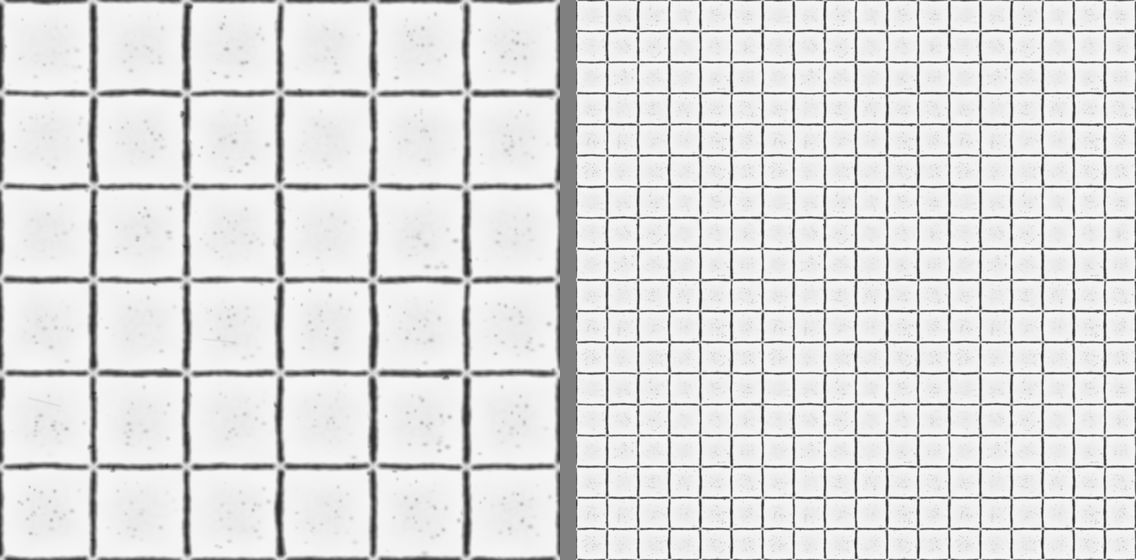
Left, the tile; right, the same tile 3 across and 3 down.
Give the GLSL for this pattern, as a three.js fragment shader.

```glsl
varying vec2 vUv;

#define COUNT 6.0
#define SEAM_V 0.030
#define SEAM_H 0.024
#define SOFTNESS 0.034
#define WOBBLE 0.022
#define ROUGHNESS 0.008
#define SPECKS 34
#define SPECK_STRENGTH 0.27
#define EDGE_TONE 0.958
#define CENTRE_TONE 0.922
#define SEAM_TONE 0.19

float hash(vec2 p) {
  vec3 q = fract(vec3(p.xyx) * 0.1031);
  q += dot(q, q.yzx + 33.33);
  return fract((q.x + q.y) * q.z);
}

// Gradient noise that wraps after a whole number of cells
float corner(vec2 cell, vec2 offset, float period) {
  float angle = 6.2832 * hash(mod(cell, period) + 3.7);
  return dot(vec2(cos(angle), sin(angle)), offset);
}

float noise(vec2 p, float period) {
  vec2 i = floor(p), f = fract(p);
  vec2 u = f * f * f * (f * (f * 6.0 - 15.0) + 10.0);
  vec2 e = vec2(1.0, 0.0);
  float low = mix(corner(i, f, period), corner(i + e.xy, f - e.xy, period), u.x);
  float high = mix(corner(i + e.yx, f - e.yx, period), corner(i + e.xx, f - e.xx, period), u.x);
  return mix(low, high, u.y);
}

float tileNoise(vec2 p, float frequency) {
  return noise(p * frequency, COUNT * frequency);
}

// Ink of the seams running along y, fading out near each crossing
float seam(vec2 p, float halfWidth, float gap, float seed) {
  float line = floor(p.x + 0.5);
  float id = mod(line, COUNT) + seed * COUNT;
  float segment = hash(vec2(id + 31.0, mod(floor(p.y), COUNT) + 17.0));
  float bend = WOBBLE * noise(vec2(id, p.y * 2.0 + 0.5), COUNT * 2.0);
  float swell = mix(0.82, 1.18, segment) + 0.45 * noise(vec2(id, p.y * 4.0 + 0.3), COUNT * 4.0);
  float chip = 0.024 * smoothstep(0.38, 0.62, tileNoise(p, 7.0));
  float d = abs(p.x - line - bend) + ROUGHNESS * tileNoise(p, 14.0);
  float w = halfWidth * swell + chip;
  float ink = 1.0 - smoothstep(w - SOFTNESS, w + SOFTNESS, d);
  float end = 0.5 - abs(fract(p.y) - 0.5);
  float fade = smoothstep(gap - 0.04, gap + 0.04, end + 0.02 * tileNoise(p, 9.0));
  return ink * mix(0.16, 1.0, fade);
}

// Small blurred pits, denser towards the middle of the tile
float specks(vec2 q, vec2 id) {
  float amount = mix(0.4, 1.0, hash(id + 51.0));
  float ink = 0.0;
  for (int i = 0; i < SPECKS; i++) {
    vec2 key = id + float(i) * vec2(7.31, 11.17);
    vec2 a = vec2(hash(key + 1.3), hash(key + 5.9));
    vec2 b = vec2(hash(key + 9.1), hash(key + 14.7));
    vec2 d = q - (0.06 + 0.44 * (a + b));
    d.x *= mix(0.7, 1.3, a.y);
    float size = mix(0.015, 0.025, b.x);
    float depth = pow(hash(key + 21.3), 2.5);
    ink = max(ink, depth * exp(-dot(d, d) / (size * size)));
  }
  return ink * amount * SPECK_STRENGTH;
}

// A faint straight scratch on a few tiles
float scratch(vec2 q, vec2 id) {
  float angle = mix(-0.7, 0.3, hash(id + 63.0));
  vec2 along = vec2(cos(angle), sin(angle));
  vec2 d = q - mix(vec2(0.3), vec2(0.7), vec2(hash(id + 71.0), hash(id + 83.0)));
  float t = clamp(dot(d, along), -0.17, 0.17);
  float ink = 1.0 - smoothstep(0.002, 0.022, length(d - along * t));
  return 0.05 * ink * step(0.94, hash(id + 97.0));
}

void main() {
  vec2 p = vUv * COUNT;
  vec2 id = mod(floor(p), COUNT);
  vec2 q = fract(p);

  // Tile face: bright rim, slightly grey and mottled centre
  vec2 c = 1.0 - smoothstep(0.08, 0.48, abs(q - 0.5));
  float centre = c.x * c.y;
  float tone = mix(EDGE_TONE, CENTRE_TONE, centre);
  tone += 0.015 * centre * tileNoise(p, 16.0) + 0.010 * tileNoise(p, 4.0);
  tone -= specks(q, id) + scratch(q, id);

  // Seams
  float vertical = seam(p, SEAM_V, 0.045, 0.0);
  float horizontal = 0.95 * seam(p.yx, SEAM_H, 0.058, 1.0);
  tone = mix(tone, SEAM_TONE, max(vertical, horizontal));

  gl_FragColor = vec4(vec3(tone), 1.0);
}
```
